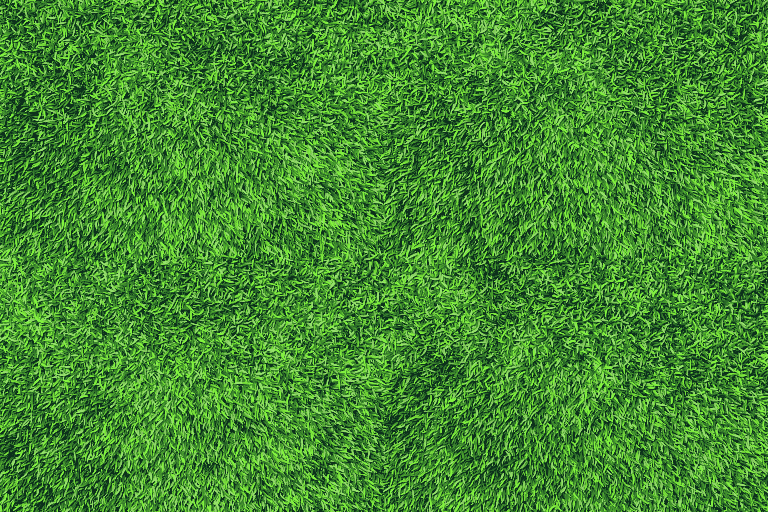
Write a WebGL 2 fragment shader that draws this texture.

```glsl
#version 300 es
precision highp float;

uniform vec2 u_resolution;
out vec4 fragColor;

// Palette, from gaps between blades to sunlit tips
const vec3 SHADE  = vec3(0.05, 0.19, 0.11);
const vec3 DEEP   = vec3(0.15, 0.39, 0.15);
const vec3 MID    = vec3(0.24, 0.52, 0.18);
const vec3 LEAF   = vec3(0.29, 0.64, 0.17);
const vec3 BRIGHT = vec3(0.44, 0.82, 0.21);
const vec3 PALE   = vec3(0.51, 0.76, 0.37);

// Lengths are fractions of the canvas height
const int   LAYERS = 9;
const float CELL = 0.0145;
const float HALF_LENGTH = 0.0122;
const float HALF_WIDTH = 0.0024;
const vec2  SHADOW_OFFSET = vec2(0.0016, -0.0024);
const float SHADOW_STRENGTH = 0.55;
const float GAP_TONE = 0.03;
const vec2  TONE_RANGE = vec2(0.25, 1.15);
const float TIP_LIGHT = 0.2;
const float SIDE_LIGHT = 0.12;
const float CONTRAST = 1.45;
const float CONTRAST_PIVOT = 0.47;
const vec2  PATCH_SCALES = vec2(7.0, 24.0);
const vec2  PATCH_STRENGTHS = vec2(0.22, 0.26);
const float PALE_SHARE = 0.42;
const vec2  PATCHES = vec2(2.0);           // turf pieces across and up
const vec2  FAN_CENTRE = vec2(0.45, 1.0);  // within one turf piece
const vec2  FAN_STRETCH = vec2(1.5, 1.0);
const vec2  ANGLE_SPREAD = vec2(0.75, 1.7); // combed part, tousled part

// Integer hash giving three values in 0..1
vec3 hash3(ivec3 key) {
    uvec3 v = uvec3(key) * 1664525u + 1013904223u;
    v.x += v.y * v.z; v.y += v.z * v.x; v.z += v.x * v.y;
    v ^= v >> 16u;
    v.x += v.y * v.z; v.y += v.z * v.x; v.z += v.x * v.y;
    return vec3(v >> 8u) / 16777216.0;
}

float valueNoise(vec2 p) {
    ivec2 i = ivec2(floor(p));
    vec2 f = fract(p);
    f = f * f * (3.0 - 2.0 * f);
    float a = hash3(ivec3(i, 91)).x;
    float b = hash3(ivec3(i + ivec2(1, 0), 91)).x;
    float c = hash3(ivec3(i + ivec2(0, 1), 91)).x;
    float d = hash3(ivec3(i + ivec2(1, 1), 91)).x;
    return mix(mix(a, b, f.x), mix(c, d, f.x), f.y);
}

// Growth direction: fanned at the foot of each turf piece, tousled above
vec2 bladeAxis(vec2 p, float aspect, float random) {
    vec2 turf = fract(p * PATCHES / vec2(aspect, 1.0));
    vec2 fan = (turf - FAN_CENTRE) * FAN_STRETCH;
    float tousle = smoothstep(0.3, 0.8, turf.y);
    float angle = atan(fan.y, fan.x);
    angle += (random * 2.0 - 1.0) * mix(ANGLE_SPREAD.x, ANGLE_SPREAD.y, tousle);
    return vec2(cos(angle), sin(angle));
}

// Curved, tapered blade: coverage, position along, position across
vec3 blade(vec2 rel, vec2 axis, vec2 size, float bend, float pixel) {
    float along = dot(rel, axis) / size.x;
    float across = dot(rel, vec2(-axis.y, axis.x));
    across -= bend * size.x * (along * along - 0.3);
    float width = size.y * sqrt(max(1.0 - along * along, 0.0)) * (0.85 - 0.3 * along);
    float cover = 1.0 - smoothstep(-0.5 * pixel, 0.5 * pixel, abs(across) - width);
    cover *= 1.0 - smoothstep(0.8, 1.0, abs(along));
    return vec3(cover, along, clamp(across / size.y, -1.0, 1.0));
}

vec3 grassColour(float tone, float pale) {
    vec3 colour = mix(SHADE, DEEP, smoothstep(0.02, 0.19, tone));
    colour = mix(colour, MID, smoothstep(0.19, 0.42, tone));
    colour = mix(colour, LEAF, smoothstep(0.42, 0.65, tone));
    vec3 lit = mix(BRIGHT, PALE, pale) * (1.0 + 0.4 * clamp(tone - 0.9, 0.0, 0.4));
    return mix(colour, lit, smoothstep(0.65, 0.85, tone));
}

void main() {
    float pixel = 1.0 / u_resolution.y;
    float aspect = u_resolution.x * pixel;
    vec2 p = gl_FragCoord.xy * pixel;
    float tone = GAP_TONE;
    float pale = 0.0;

    // Scattered blades, painted from the ground up
    for (int layer = 0; layer < LAYERS; layer++) {
        vec2 shift = hash3(ivec3(layer, 7, 53)).xy * CELL;
        ivec2 home = ivec2(floor((p + shift) / CELL));
        for (int k = 0; k < 9; k++) {
            ivec2 id = home + ivec2(k % 3, k / 3) - 1;
            vec3 place = hash3(ivec3(id, layer));
            vec3 look = hash3(ivec3(id, layer + 32));
            vec2 centre = (vec2(id) + place.xy) * CELL - shift;
            vec2 rel = p - centre;
            vec2 axis = bladeAxis(centre, aspect, place.z);
            vec2 size = vec2(HALF_LENGTH, HALF_WIDTH) * mix(vec2(0.6), vec2(1.0), look.yx);
            float bend = (look.z - 0.5) * 0.6;

            float shadow = blade(rel - SHADOW_OFFSET, axis, size, bend, pixel).x;
            tone *= 1.0 - SHADOW_STRENGTH * shadow;

            vec3 shape = blade(rel, axis, size, bend, pixel);
            float light = mix(TONE_RANGE.x, TONE_RANGE.y, fract(look.x * 7.0 + look.y));
            light += TIP_LIGHT * shape.y + SIDE_LIGHT * shape.z;
            tone = mix(tone, light, shape.x);
            pale = mix(pale, step(fract(look.z * 13.0), PALE_SHARE), shape.x);
        }
    }

    // Sunlit contrast, with broad and clump-sized unevenness
    tone = CONTRAST_PIVOT + (tone - CONTRAST_PIVOT) * CONTRAST;
    vec2 patches = vec2(valueNoise(p * PATCH_SCALES.x), valueNoise(p * PATCH_SCALES.y + 40.0));
    tone += dot(patches - 0.5, PATCH_STRENGTHS);
    fragColor = vec4(grassColour(tone, pale), 1.0);
}
```
